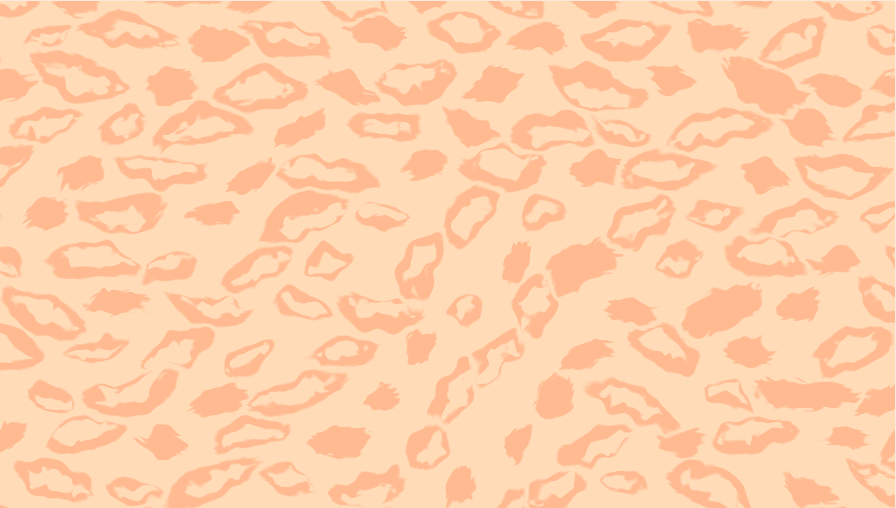
Reproduce this pattern procedurally as a WebGL 2 fragment shader.

```glsl
#version 300 es
precision highp float;
// Peach animal-print pattern of ragged rings and solid spots.

uniform vec2 u_resolution;
out vec4 outColor;

float hash(vec2 p) {
  vec3 q = fract(vec3(p.xyx) * 0.1031);
  q += dot(q, q.yzx + 33.33);
  return fract((q.x + q.y) * q.z);
}

float noise(vec2 p) {
  vec2 i = floor(p), f = fract(p);
  f = f * f * (3.0 - 2.0 * f);
  return mix(mix(hash(i), hash(i + vec2(1, 0)), f.x),
             mix(hash(i + vec2(0, 1)), hash(i + vec2(1, 1)), f.x), f.y);
}

// Approximate distance to an ellipse; a low power gives pointed ends.
float lens(vec2 p, vec2 radius, float power) {
  vec2 s = pow(abs(p) / radius + 1e-5, vec2(power));
  return (pow(s.x + s.y, 1.0 / power) - 1.0) * radius.y;
}

// Outer distance in x, distance with the hole cut out in y.
vec2 spot(vec2 p, vec2 id, float steep) {
  float pick = hash(id + 11.0);
  bool large = mod(id.x + floor(id.y * 0.5), 2.0) < 0.5;
  bool ring = pick < (large ? 0.88 : 0.3);
  vec2 radius = large ? vec2(0.088, 0.038) : vec2(0.052, 0.028);
  radius *= 0.82 + 0.36 * vec2(hash(id + 23.0), hash(id + 37.0));
  radius.x *= 1.0 - 0.22 * steep;

  // Turn, bend and warp the local frame.
  float angle = mix((hash(id + 41.0) - 0.5) * 1.15, 0.7 + 0.6 * pick, steep);
  float c = cos(angle), s = sin(angle);
  vec2 q = mat2(c, -s, s, c) * p;
  q.y += (hash(id + 53.0) - 0.5) * 5.0 * (q.x * q.x - 0.002);
  vec2 seed = id * 17.0 + 200.0;
  q += 0.022 * (vec2(noise(q * 32.0 + seed), noise(q * 32.0 + seed + 71.0)) - 0.5);
  float ragged = noise(q * vec2(65, 190) + seed) - 0.5;

  float power = mix(1.35, 2.1, hash(id + 67.0));
  float outer = lens(q, radius, power) + ragged * (ring ? 0.004 : 0.011);
  if (!ring) return vec2(outer);

  vec2 shift = (vec2(hash(id + 73.0), hash(id + 89.0)) - 0.5) * vec2(0.25, 0.6);
  float hole = lens(q - shift * radius, radius * vec2(0.7, 0.5), power);
  hole += (noise(q * 75.0 + seed) - 0.5) * 0.013 + ragged * 0.005;
  return vec2(outer, max(outer, -hole));
}

void main() {
  vec2 p = gl_FragCoord.xy / u_resolution.y;
  float aspect = u_resolution.x / u_resolution.y;
  vec2 cellSize = vec2(0.166, 0.088);

  // Find the nearest spot among staggered cells, and the runner-up.
  vec2 nearest = vec2(1.0);
  float second = 1.0;
  float row = floor(p.y / cellSize.y);
  for (int j = -1; j <= 1; j++) {
    float y = row + float(j);
    float stagger = 0.5 * mod(y, 2.0);
    float column = floor(p.x / cellSize.x - stagger);
    for (int i = -1; i <= 1; i++) {
      vec2 id = vec2(column + float(i), y) + 40.0;
      vec2 jitter = vec2(hash(id), hash(id + 5.0)) - 0.5;
      vec2 center = (id - 39.5 + vec2(stagger, 0) + jitter * vec2(0.26, 0.3)) * cellSize;
      float steep = (1.0 - smoothstep(0.08, 0.26, abs(center.x - 0.54 * aspect)))
                  * (1.0 - smoothstep(0.5, 0.72, center.y));
      vec2 d = spot(p - center, id, steep);
      if (d.x < nearest.x) {
        second = nearest.x;
        nearest = d;
      } else {
        second = min(second, d.x);
      }
    }
  }

  // Keep a clear gap between neighbours.
  float shape = max(nearest.y, 0.004 - 0.5 * (second - nearest.x));
  float ink = 1.0 - smoothstep(-0.0024, 0.0024, shape);

  vec3 cream = vec3(1.0, 0.86, 0.72);
  vec3 coral = vec3(1.0, 0.73, 0.57);
  vec3 pale = vec3(0.98, 0.91, 0.86);
  vec3 color = mix(cream, coral, ink);

  // Thin pale rim along the top and right.
  float rim = min(1.0 - p.y, aspect - p.x);
  color = mix(color, pale, 1.0 - smoothstep(0.001, 0.003, rim));
  outColor = vec4(color, 1.0);
}
```
